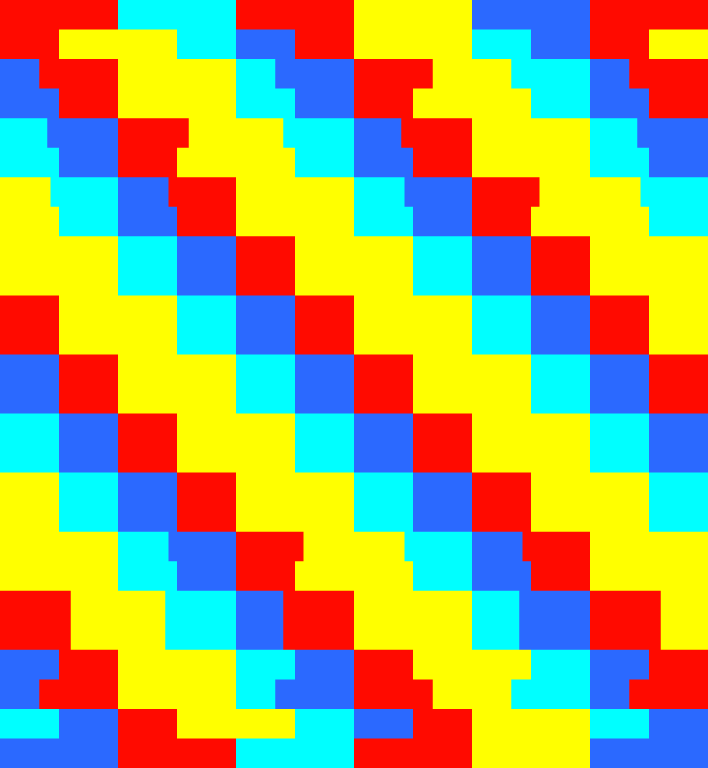
This pattern is drawn by a WebGL 1 fragment shader. Its source:

```glsl
precision highp float;
// A 12 by 13 grid of diagonal stair steps in red, yellow, cyan and blue.
// Each half row samples the stripes at a limited number of columns, fewer
// towards the top and bottom, so the steps grow coarse and ragged there.

uniform vec2 u_resolution;

const vec2 CELLS = vec2(12.0, 13.0);
const float PERIOD = 5.0;          // cells per colour cycle
const float COLUMNS_PER_LEVEL = 6.0;
const float FINEST_LEVEL = 8.0;
const float EDGE_BIAS = 0.001;     // settles samples that fall on a cell edge
const int SUBSAMPLES = 4;

const vec3 RED = vec3(1.0, 0.04, 0.0);
const vec3 YELLOW = vec3(1.0, 1.0, 0.0);
const vec3 CYAN = vec3(0.0, 1.0, 1.0);
const vec3 BLUE = vec3(0.17, 0.41, 1.0);

// Colour along one cycle: one red, two yellow, one cyan, one blue cell.
vec3 stripeColor(float phase) {
  // The red band includes its right edge.
  vec3 color = mix(RED, YELLOW, step(1.0 + 2.0 * EDGE_BIAS, phase));
  color = mix(color, CYAN, step(3.0, phase));
  return mix(color, BLUE, step(4.0, phase));
}

// Number of sample columns in a half row, counted from the top.
float columnCount(float halfRow, float halfRows) {
  float fromBottom = halfRows - 1.0 - halfRow;
  float topLevel = halfRow + 1.0;
  // The lower ramp holds its fifth level for two half rows.
  float bottomLevel = fromBottom + 1.0 - step(5.0, fromBottom);
  float level = min(FINEST_LEVEL, min(topLevel, bottomLevel));
  return COLUMNS_PER_LEVEL * level;
}

// Pattern colour at uv, with (0, 0) at the lower left.
vec3 steppedStripes(vec2 uv) {
  float halfRows = 2.0 * CELLS.y;
  float halfRow = floor((1.0 - uv.y) * halfRows);
  float row = floor(halfRow * 0.5 + 0.25);

  // Snap x to the centre of its sample column.
  float columns = columnCount(halfRow, halfRows);
  float sampleX = (floor(uv.x * columns) + 0.5) * CELLS.x / columns;

  return stripeColor(mod(sampleX - row + EDGE_BIAS, PERIOD));
}

void main() {
  // Average a small grid of points inside the pixel to smooth the edges.
  vec3 total = vec3(0.0);
  float side = float(SUBSAMPLES);
  for (int j = 0; j < SUBSAMPLES; j++) {
    for (int i = 0; i < SUBSAMPLES; i++) {
      vec2 offset = (vec2(float(i), float(j)) + 0.5) / side - 0.5;
      total += steppedStripes((gl_FragCoord.xy + offset) / u_resolution);
    }
  }
  gl_FragColor = vec4(total / (side * side), 1.0);
}
```
